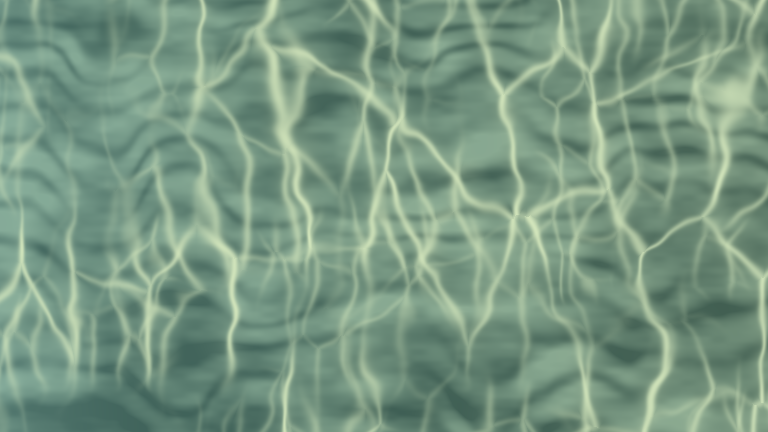
Reproduce this texture procedurally as a Shadertoy shader.

```glsl
// Sunlight caustics over rippled sand seen through shallow green water.
// Sand is a warped, broken wave plus stretched noise; the light is three
// layers of warped Voronoi borders, drawn as soft lines with a halo.

const vec3 TROUGH = vec3(0.245, 0.372, 0.332);
const vec3 CREST = vec3(0.500, 0.632, 0.548);
const vec3 WARM_GLOW = vec3(0.61, 0.71, 0.59);
const vec3 COOL_GLOW = vec3(0.57, 0.73, 0.68);
const vec3 SUNLINE = vec3(0.85, 0.92, 0.75);

const float RIPPLES = 9.5;        // sand ripples per canvas height
const float RIPPLE_BEND = 1.7;    // wander of the ripples, in cycles
const float RIPPLE_DEPTH = 0.40;
const float LINE_WIDTH = 0.0095;
const float HALO_WIDTH = 0.022;
const float JITTER = 0.88;
const float TAU = 6.2831853;

vec2 hash22(vec2 p) {
    vec3 h = fract(p.xyx * vec3(0.1031, 0.1030, 0.0973));
    h += dot(h, h.yzx + 33.33);
    return fract((h.xx + h.yz) * h.zy);
}

float noise(vec2 p) {
    vec2 i = floor(p), f = fract(p);
    f = f * f * f * (f * (f * 6.0 - 15.0) + 10.0);
    float low = mix(hash22(i).x, hash22(i + vec2(1, 0)).x, f.x);
    float high = mix(hash22(i + vec2(0, 1)).x, hash22(i + vec2(1, 1)).x, f.x);
    return mix(low, high, f.y);
}

float fbm(vec2 p) {
    float sum = 0.0, amp = 0.55;
    for (int i = 0; i < 3; i++) {
        sum += amp * noise(p);
        p = p * 2.03 + 17.3;
        amp *= 0.5;
    }
    return sum / 0.9625;
}

vec2 warp(vec2 p) {
    vec2 slow = vec2(noise(p * 5.0 + 3.1), noise(p * 5.0 + 41.7)) - 0.5;
    vec2 fine = vec2(noise(p * 17.0 + 9.4), noise(p * 17.0 + 63.2)) - 0.5;
    return p + 0.075 * slow + 0.026 * fine;
}

// Voronoi borders: x is the line core, y the halo. "scale" is cells per unit.
vec2 caustic(vec2 q, vec2 scale, float width) {
    vec2 cell = floor(q), f = fract(q), nearCell = vec2(0), nearest = vec2(0);
    float best = 1e3;
    for (int y = -1; y <= 1; y++)
    for (int x = -1; x <= 1; x++) {
        vec2 g = vec2(x, y);
        vec2 r = g + 0.5 + JITTER * (hash22(cell + g) - 0.5) - f;
        if (dot(r, r) < best) {
            best = dot(r, r);
            nearest = r;
            nearCell = g;
        }
    }
    vec2 light = vec2(0);
    for (int y = -2; y <= 2; y++)
    for (int x = -2; x <= 2; x++) {
        if (x == 0 && y == 0) continue;
        vec2 g = nearCell + vec2(x, y);
        vec2 r = g + 0.5 + JITTER * (hash22(cell + g) - 0.5) - f;
        vec2 normal = (r - nearest) * scale;
        float d = dot(0.5 * (r + nearest), r - nearest) / length(normal);
        // upright borders shine more than level ones
        float weight = mix(0.3, 1.0, abs(normal.x) / length(normal));
        vec2 glow = vec2(exp(-d * d / (width * width)), exp(-d / HALO_WIDTH));
        light = max(light, weight * glow);
    }
    return light;
}

float sandShade(vec2 p) {
    float bend = RIPPLE_BEND * noise(p * vec2(5.5, 4.0) + 7.7)
               + 0.45 * noise(p * vec2(13.0, 9.0) + 2.3);
    float phase = TAU * (RIPPLES * p.y + 1.8 * p.y * p.y + bend);
    float wave = sin(phase + 0.55 * cos(phase));
    float depth = mix(0.05, 1.0, noise(p * vec2(5.0, 8.0) + 31.0));
    float grain = fbm(p * vec2(7.0, 17.0) + 5.0) - 0.5;
    float broad = noise(p * vec2(2.6, 3.4) + 11.0) - 0.5;
    return 0.45 + RIPPLE_DEPTH * depth * wave + 1.05 * grain + 0.55 * broad;
}

void mainImage(out vec4 fragColor, in vec2 fragCoord) {
    vec2 p = fragCoord / iResolution.y;
    vec2 w = warp(p);

    // sand, slightly warmer to the right
    vec3 color = mix(TROUGH, CREST, clamp(sandShade(p), 0.0, 1.1));
    color += vec3(0.016, 0.0, -0.014) * (p.x - 0.9);

    // main light net, with cells that widen to the right
    vec2 scale = vec2(6.6 - 1.6 * w.x, 2.6);
    vec2 net = vec2(6.6 * w.x - 0.8 * w.x * w.x, 2.6 * w.y) + 20.0;
    float thick = LINE_WIDTH * mix(0.6, 1.35, noise(p * 8.0 + 50.0));
    vec2 strong = caustic(net, scale, thick);
    strong *= smoothstep(0.08, 0.62, noise(p * vec2(4.0, 3.5) + 23.0));
    strong.x *= mix(0.65, 1.1, noise(p * 14.0 + 36.0));

    // fainter nets that fade in and out
    vec2 midScale = vec2(7.5, 3.6);
    vec2 faint = caustic(w * midScale + 70.0, midScale, 1.1 * LINE_WIDTH);
    faint *= smoothstep(0.25, 0.75, noise(p * vec2(5.0, 4.0) + 87.0));
    vec2 wispScale = vec2(11.0, 5.0);
    vec2 wisp = caustic(w * wispScale + 130.0, wispScale, 0.9 * LINE_WIDTH);
    wisp *= smoothstep(0.35, 0.8, noise(p * vec2(6.0, 5.0) + 144.0));

    // halo first, then the bright cores
    float cool = smoothstep(0.75, 0.0, p.x + 0.7 * noise(p * 3.0 + 4.0) - 0.2);
    float halo = 0.46 * strong.y + 0.32 * faint.y + 0.18 * wisp.y;
    color = mix(color, mix(WARM_GLOW, COOL_GLOW, cool), clamp(halo, 0.0, 0.7));
    color = mix(color, COOL_GLOW, 0.18 * cool);
    float dark = (1.0 - 0.85 * strong.x) * (1.0 - 0.52 * faint.x);
    float core = 1.0 - dark * (1.0 - 0.36 * wisp.x);
    color = mix(color, SUNLINE, clamp(core, 0.0, 1.0));

    fragColor = vec4(color, 1.0);
}
```
